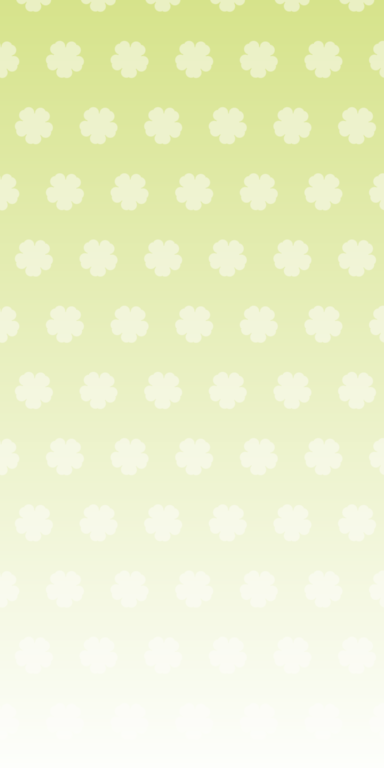
This pattern is drawn by a Shadertoy shader. Its source:

```glsl
// Signed distance to a five-petal blossom, petals slightly notched at the tip
float blossom(vec2 p) {
    float sector = 6.2831853 / 5.0;
    float angle = atan(p.y, p.x) + 1.623;
    angle = abs(mod(angle + 0.5 * sector, sector) - 0.5 * sector);
    vec2 q = length(p) * vec2(cos(angle), sin(angle));
    float petal = length(q - vec2(0.035, 0.0065)) - 0.0142;
    float core = length(p) - 0.031;

    // Rounded join between petal and core
    float blend = max(0.004 - abs(petal - core), 0.0) / 0.004;
    return min(petal, core) - 0.001 * blend * blend;
}

void mainImage(out vec4 fragColor, in vec2 fragCoord) {
    float pixel = 1.0 / iResolution.x;
    float height = fragCoord.y / iResolution.y;

    // Position in canvas widths, measured down from the top edge
    vec2 pos = vec2(fragCoord.x, iResolution.y - fragCoord.y) * pixel;

    // Staggered rows of blossoms
    vec2 spacing = vec2(0.1683, 0.1724);
    vec2 grid = (pos - vec2(0.001, 0.1536)) / spacing;
    float row = floor(grid.y + 0.5);
    grid.x -= 0.52 * mod(row, 2.0);
    vec2 local = (grid - floor(grid + 0.5)) * spacing;
    local.y = -local.y;

    // Vertical fade from pale cream to lime
    vec3 color = mix(vec3(0.992, 0.996, 0.985), vec3(0.84, 0.89, 0.545), height);

    // Translucent white blossoms
    float coverage = smoothstep(pixel, -pixel, blossom(local));
    color = mix(color, vec3(0.995, 0.99, 0.985), 0.5 * coverage);

    fragColor = vec4(color, 1.0);
}
```
